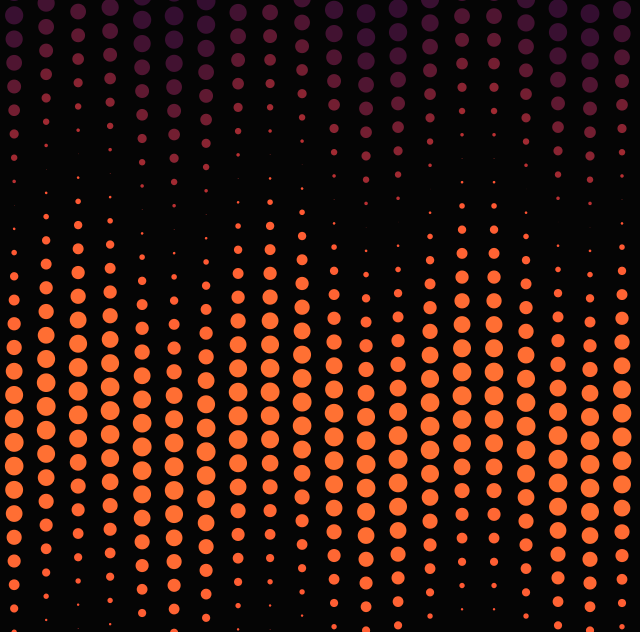
Write a Shadertoy shader that draws this pattern.

```glsl
// Columns of dots on black, shifted by a sine wave, swelling and fading from plum to orange.

// Lengths are fractions of the canvas height.
const vec2  PITCH        = vec2(0.05062, 0.03754); // column and row spacing
const float FIRST_COLUMN = 0.0224;                 // x of the leftmost dot centres
const float NODE_HEIGHT  = 0.6967;                 // mean height where dots vanish
const float WAVE_HEIGHT  = 0.0599;                 // vertical sway of the columns
const float WAVE_PHASE   = 1.934;                  // radians, one radian per column
const float MAX_RADIUS   = 0.0149;
const float SWELL_RATE   = 0.16;                   // radians of size wave per row
const float SWELL_OFFSET = 0.15;                   // rows from node row to zero size

const vec3 BACKGROUND = vec3(0.018);
const vec3 PLUM       = vec3(0.20, 0.055, 0.19);
const vec3 CRIMSON    = vec3(0.85, 0.22, 0.20);
const vec3 VERMILION  = vec3(1.00, 0.31, 0.20);
const vec3 ORANGE     = vec3(1.00, 0.445, 0.20);

// Colour for a signed size wave: negative above the node, positive below.
vec3 dotColor(float swell) {
    return swell < 0.0 ? mix(CRIMSON, PLUM, -swell)
                       : mix(VERMILION, ORANGE, swell);
}

void mainImage(out vec4 fragColor, in vec2 fragCoord) {
    float pixel = 1.0 / iResolution.y;
    vec2 p = fragCoord * pixel;

    // Nearest column, moved rigidly up or down by the wave
    float column = round((p.x - FIRST_COLUMN) / PITCH.x);
    float nodeY = NODE_HEIGHT + WAVE_HEIGHT * cos(column - WAVE_PHASE);

    // Nearest row, counted downwards from the node
    float row = round((nodeY - p.y) / PITCH.y);
    vec2 center = vec2(FIRST_COLUMN + column * PITCH.x, nodeY - row * PITCH.y);

    // Dot size and antialiased coverage
    float swell = sin(SWELL_RATE * (row - SWELL_OFFSET));
    float edge = length(p - center) - MAX_RADIUS * abs(swell);
    float coverage = clamp(0.5 - edge / pixel, 0.0, 1.0);

    fragColor = vec4(mix(BACKGROUND, dotColor(swell), coverage), 1.0);
}
```
